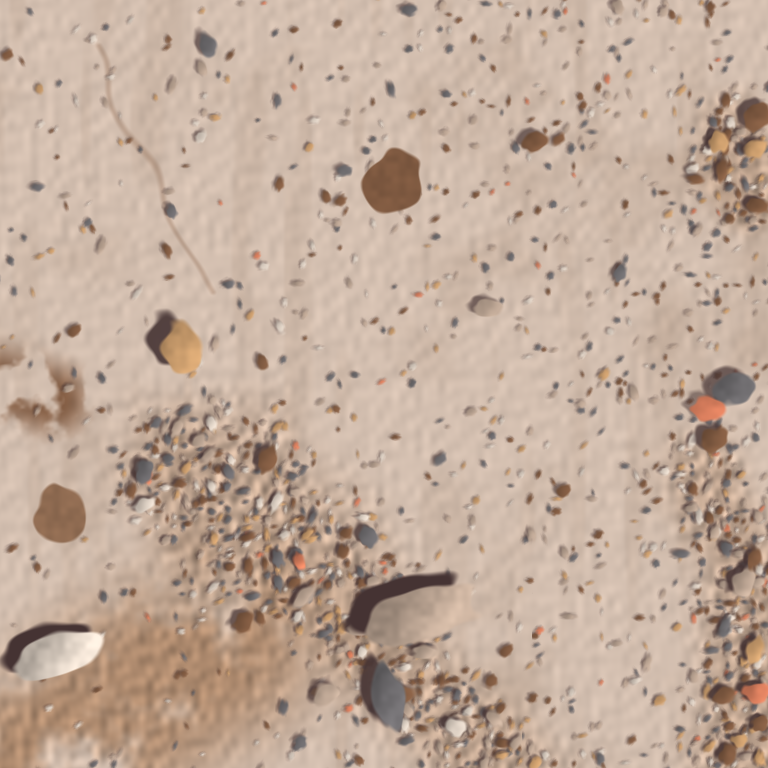
A three.js fragment shader for this texture:

```glsl
varying vec2 vUv;

const vec3 SAND = vec3(0.83, 0.75, 0.69);
const vec3 DUST = vec3(0.74, 0.65, 0.58);
const vec3 EARTH = vec3(0.68, 0.54, 0.43);
const vec3 SHADOW = vec3(0.27, 0.20, 0.20);
const vec3 SLATE = vec3(0.43, 0.42, 0.43);
const vec3 BROWN = vec3(0.51, 0.36, 0.26);
const vec3 TAN = vec3(0.80, 0.62, 0.43);
const vec3 PALE = vec3(0.86, 0.81, 0.76);
const vec3 ORANGE = vec3(0.86, 0.50, 0.37);
const vec2 SUN = vec2(0.85, -0.53);

float hash(vec2 p) {
  return fract(sin(dot(p, vec2(127.1, 311.7))) * 43758.5453);
}

float noise(vec2 p) {
  vec2 i = floor(p), f = fract(p);
  f = f * f * (3.0 - 2.0 * f);
  return mix(mix(hash(i), hash(i + vec2(1.0, 0.0)), f.x),
             mix(hash(i + vec2(0.0, 1.0)), hash(i + 1.0), f.x), f.y);
}

float fbm(vec2 p) {
  float sum = 0.0, amp = 0.5;
  for (int i = 0; i < 4; i++) {
    sum += amp * noise(p);
    p = p * 2.03 + 17.0;
    amp *= 0.5;
  }
  return sum;
}

// Soft capsule between two points
float band(vec2 p, vec2 a, vec2 b, float inner, float outer) {
  vec2 ab = b - a;
  float t = clamp(dot(p - a, ab) / dot(ab, ab), 0.0, 1.0);
  return 1.0 - smoothstep(inner, outer, length(p - a - ab * t));
}

// Where loose gravel gathers
float gravel(vec2 p) {
  p += 0.10 * (vec2(noise(p * 8.0), noise(p * 8.0 + 31.0)) - 0.5);
  float heap = band(p, vec2(0.28, 0.40), vec2(0.60, 0.04), 0.03, 0.14);
  float rim = band(p, vec2(0.97, 0.02), vec2(0.93, 0.36), 0.02, 0.11);
  float corner = band(p, vec2(0.97, 0.74), vec2(0.99, 0.79), 0.01, 0.07);
  return max(heap, max(rim, corner));
}

// Signed distance to a rough, turned ellipse
float pebbleDist(vec2 p, vec2 size, float angle, float seed) {
  float c = cos(angle), s = sin(angle);
  vec2 q = vec2(c * p.x + s * p.y, c * p.y - s * p.x) / size;
  float rough = 0.5 * (noise(q * 1.6 + seed * 57.0) - 0.5);
  return (length(q) - 1.0 + rough) * min(size.x, size.y);
}

float cover(float d, float blur) {
  return 1.0 - smoothstep(-blur, blur, d);
}

// One stone with its shadow, laid over the ground
vec3 stone(vec3 ground, vec2 p, vec2 size, float angle, vec3 tint, float shade, float seed) {
  float r = min(size.x, size.y);
  float shadowDist = pebbleDist(p + SUN * r * 0.75, size, angle, seed);
  ground = mix(ground, SHADOW, shade * cover(shadowDist, 0.0035));
  float light = 0.97 + 0.16 * shade * clamp(dot(p, SUN) / r, -1.0, 1.0);
  light += 0.12 * (noise(p * 110.0 + seed * 9.0) - 0.5);
  return mix(ground, tint * light, cover(pebbleDist(p, size, angle, seed), 0.0025));
}

vec3 pebbleTint(float h) {
  vec3 c = mix(SLATE, BROWN, step(0.25, h));
  c = mix(c, TAN, step(0.44, h));
  c = mix(c, DUST, step(0.58, h));
  c = mix(c, PALE, step(0.76, h));
  return mix(c, ORANGE, step(0.95, h));
}

// Grid of random stones: odds on bare sand, extra odds in gravel
vec3 scatter(vec3 col, vec2 p, float scale, float bare, float heaped, float shade, float seed) {
  for (int j = -1; j <= 1; j++) {
    for (int i = -1; i <= 1; i++) {
      vec2 cell = floor(p * scale) + vec2(float(i), float(j));
      vec2 key = cell + seed;
      vec2 center = (cell + 0.2 + 0.6 * vec2(hash(key), hash(key + 7.3))) / scale;
      float g = gravel(center);
      if (hash(key + 13.7) < bare + heaped * g) {
        float r = mix(0.16, 0.42, hash(key + 21.1)) / scale;
        vec2 size = r * vec2(1.15, mix(0.5, 0.95, hash(key + 29.9)));
        float angle = 1.0 + 2.2 * (hash(key + 37.3) - 0.5);
        vec3 tint = pebbleTint(hash(key + 43.9));
        col = stone(col, p - center, size, angle, tint, shade * mix(0.75, 1.0, g), hash(key + 51.7));
      }
    }
  }
  return col;
}

// Sand with damp earth, faint streaks and sunlit relief
vec3 sandGround(vec2 p) {
  float g = gravel(p);
  vec3 col = mix(SAND, DUST, 0.6 * smoothstep(0.45, 0.8, fbm(p * 9.0)));
  col = mix(col, DUST, 0.35 * smoothstep(0.6, 0.9, noise(p * vec2(45.0, 6.0))));
  float earth = band(p, vec2(0.04, 0.0), vec2(0.28, 0.16), 0.04, 0.20);
  col = mix(col, EARTH, earth * smoothstep(0.2, 0.6, fbm(p * 13.0 + 5.0)));
  col = mix(col, EARTH * 0.95, 0.45 * g);
  float stain = band(p, vec2(0.0, 0.50), vec2(0.07, 0.48), 0.01, 0.07);
  col = mix(col, BROWN, stain * smoothstep(0.42, 0.6, fbm(p * 22.0)));
  vec2 bend = vec2(0.03 * (noise(p * 14.0) - 0.5), 0.0);
  col = mix(col, BROWN, 0.3 * band(p + bend, vec2(0.12, 0.94), vec2(0.27, 0.62), 0.0, 0.006));
  vec2 q = p * vec2(100.0, 75.0);
  float relief = noise(q - SUN * 0.5) - noise(q + SUN * 0.5);
  return col * (1.0 + relief * (0.07 + 0.28 * max(g, 0.5 * earth)));
}

void main() {
  vec2 p = vUv;
  vec3 col = sandGround(p);
  // Loose grains, fine to coarse
  float busy = 0.05 + 0.12 * smoothstep(0.2, 0.9, p.x);
  col = scatter(col, p, 85.0, busy, 0.45, 0.65, 3.0);
  col = scatter(col, p, 48.0, 0.035, 0.50, 0.80, 61.0);
  col = scatter(col, p, 24.0, 0.02, 0.38, 0.90, 119.0);
  // Flat earth spots and large stones
  col = stone(col, p - vec2(0.513, 0.764), vec2(0.040, 0.037), 0.4, BROWN, 0.0, 0.2);
  col = stone(col, p - vec2(0.078, 0.330), vec2(0.030, 0.034), 0.0, mix(BROWN, EARTH, 0.4), 0.0, 0.5);
  col = stone(col, p - vec2(0.237, 0.548), vec2(0.030, 0.033), 0.0, TAN, 0.9, 0.3);
  col = stone(col, p - vec2(0.553, 0.203), vec2(0.070, 0.037), 0.3, DUST, 1.0, 0.9);
  col = stone(col, p - vec2(0.076, 0.147), vec2(0.056, 0.027), 0.35, PALE, 1.0, 0.4);
  col = stone(col, p - vec2(0.504, 0.095), vec2(0.023, 0.042), 0.1, SLATE, 0.9, 0.6);
  col = stone(col, p - vec2(0.957, 0.496), vec2(0.026, 0.020), 0.4, SLATE, 0.7, 0.1);
  col = stone(col, p - vec2(0.925, 0.468), vec2(0.024, 0.016), -0.2, ORANGE, 0.5, 0.8);
  gl_FragColor = vec4(col, 1.0);
}
```
